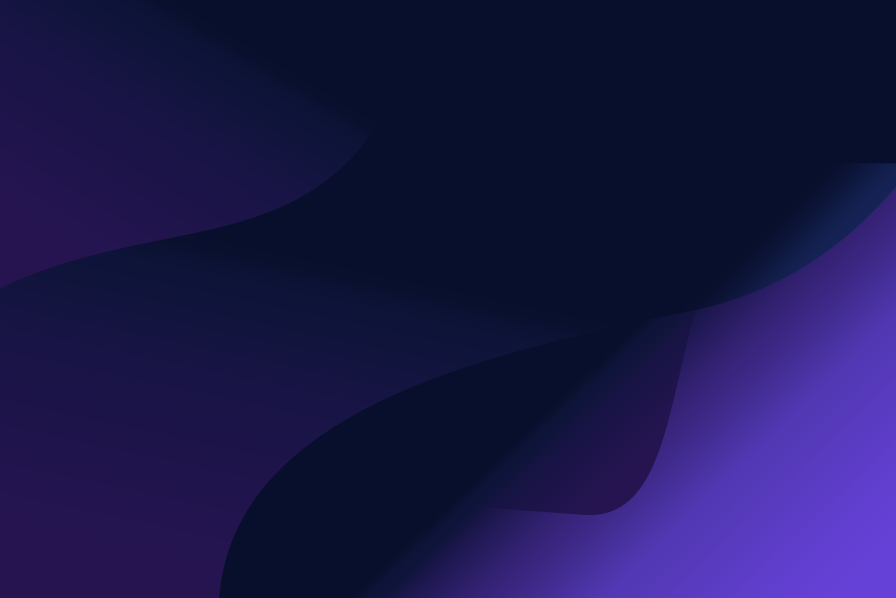
Reproduce this background procedurally as a Shadertoy shader.

```glsl
// Overlapping wavy sheets in navy and violet, with a bright violet lower right corner.
// Each sheet is bounded by cubic Bezier curves, solved for height at a given x,
// and filled with its own slanted colour ramp that fades into the night tone.

#define NIGHT  vec3(0.033, 0.058, 0.172)
#define NAVY   vec3(0.052, 0.078, 0.220)
#define INDIGO vec3(0.098, 0.078, 0.275)
#define PLUM   vec3(0.145, 0.080, 0.315)
#define STEEL  vec3(0.082, 0.135, 0.330)
#define VIOLET vec3(0.302, 0.212, 0.670)
#define BRIGHT vec3(0.400, 0.255, 0.845)

vec2 bezier(vec2 a, vec2 b, vec2 c, vec2 d, float t) {
    float s = 1.0 - t;
    return s*s*s*a + 3.0*s*s*t*b + 3.0*s*t*t*c + t*t*t*d;
}

// Approximate signed distance above a curve whose x always increases;
// the ends continue along their tangents.
float above(vec2 p, vec2 a, vec2 b, vec2 c, vec2 d) {
    float lo = 0.0, hi = 1.0;
    for (int i = 0; i < 18; i++) {
        float mid = 0.5 * (lo + hi);
        if (bezier(a, b, c, d, mid).x < p.x) lo = mid; else hi = mid;
    }
    float t = 0.5 * (lo + hi), s = 1.0 - t;
    vec2 q = bezier(a, b, c, d, t);
    vec2 tangent = s*s*(b - a) + 2.0*s*t*(c - b) + t*t*(d - c);
    float slope = tangent.y / tangent.x;
    return (p.y - q.y - slope * (p.x - q.x)) / sqrt(1.0 + slope * slope);
}

// Coverage of the positive side of a distance, one pixel wide
float cover(float dist) {
    return clamp(dist * iResolution.y + 0.5, 0.0, 1.0);
}

// Dark sheet ramp: night, navy, indigo, plum
vec3 duskRamp(float t) {
    vec3 col = mix(NIGHT, NAVY, smoothstep(0.0, 0.12, t));
    col = mix(col, INDIGO, smoothstep(0.08, 0.45, t));
    return mix(col, PLUM, smoothstep(0.35, 0.95, t));
}

void mainImage(out vec4 fragColor, in vec2 fragCoord) {
    // Canvas is 1.5 units wide and 1 unit high
    vec2 p = fragCoord / iResolution.xy * vec2(1.5, 1.0);

    // Sheet boundaries
    float upperWave = above(p, vec2(0.0, 0.518), vec2(0.254, 0.639),
                               vec2(0.488, 0.570), vec2(0.635, 0.795));
    float lowerWave = p.x < 1.152
        ? above(p, vec2(0.367, 0.0), vec2(0.391, 0.322),
                   vec2(0.840, 0.414), vec2(1.152, 0.479))
        : above(p, vec2(1.152, 0.479), vec2(1.279, 0.504),
                   vec2(1.396, 0.566), vec2(1.5, 0.688));
    float foldEdge = above(p, vec2(0.977, 0.139), vec2(1.113, 0.129),
                              vec2(1.117, 0.326), vec2(1.166, 0.484));

    // Distances along each sheet's ramp
    float upperRamp  = dot(p - vec2(0.293, 1.0), vec2(-0.515, -0.858));
    float middleRamp = dot(p - vec2(0.371, 0.600), vec2(-0.207, -0.978));
    float steelRamp  = dot(p - vec2(1.396, 0.727), vec2(0.707, -0.707));
    float cornerRamp = dot(p - vec2(0.586, 0.0), vec2(0.690, -0.725));

    // Upper left and middle sheets
    vec3 col = mix(duskRamp(middleRamp / 0.6), duskRamp(upperRamp / 0.49),
                   cover(upperWave));

    // Blue sliver at the right, cut flat along its top
    float sliver = smoothstep(-0.01, 0.10, steelRamp) * cover(0.727 - p.y);
    col = mix(col, STEEL, sliver);

    // Lower right sheet: dusky fold over the violet glow
    vec3 fold = duskRamp(cornerRamp / 0.18);
    vec3 glow = mix(fold, VIOLET, clamp((cornerRamp - 0.04) / 0.25, 0.0, 1.0));
    glow = mix(glow, BRIGHT, smoothstep(0.18, 0.60, cornerRamp));
    vec3 corner = mix(glow, fold, cover(foldEdge));
    col = mix(col, corner, cover(-lowerWave));

    fragColor = vec4(col, 1.0);
}
```
